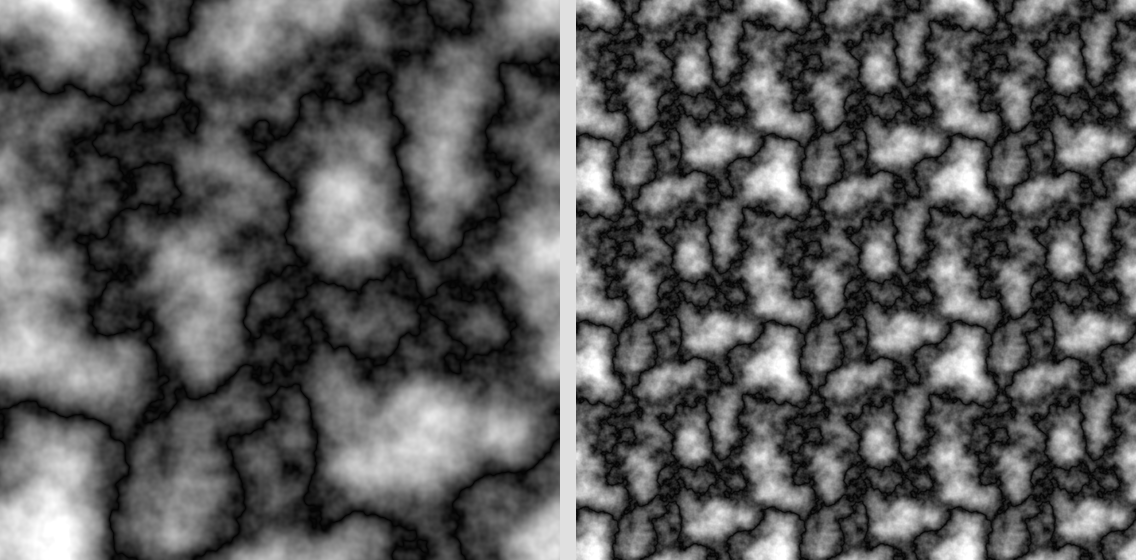
Left: one tile. Right: repeated 3 by 3.
Reproduce this texture procedurally as a three.js fragment shader.

```glsl
// Tiling grey clouds split by thin dark creases: folded fractal gradient noise.
varying vec2 vUv;

#define BASE_CELLS 3.0     // whole noise cells across the tile, first octave
#define OCTAVES 6
#define GAIN 0.5           // amplitude ratio between octaves
#define NOISE_SPREAD 0.249 // standard deviation of the summed noise
#define BRIGHTNESS 0.455   // grey level at one standard deviation
#define TONE_POWER 0.77    // below 1 narrows the dark creases
#define CREASE_SOFTNESS 0.015
#define SEED 7.0

const float TAU = 6.2831853;

float hash(vec3 p) {
  p = fract(p * vec3(0.1031, 0.1030, 0.0973));
  p += dot(p, p.yzx + 33.33);
  return fract((p.x + p.y) * p.z);
}

// Unit gradient of a lattice point, wrapped to the period.
vec2 gradient(vec2 cell, float period, float seed) {
  vec2 wrapped = floor(mod(cell + 0.5, period));
  float angle = TAU * hash(vec3(wrapped + 1.0, seed));
  return vec2(cos(angle), sin(angle));
}

float gradientNoise(vec2 p, float period, float seed) {
  vec2 cell = floor(p);
  vec2 f = p - cell;
  vec2 fade = f * f * f * (f * (f * 6.0 - 15.0) + 10.0);
  vec2 right = vec2(1.0, 0.0);
  vec2 up = vec2(0.0, 1.0);
  float a = dot(gradient(cell, period, seed), f);
  float b = dot(gradient(cell + right, period, seed), f - right);
  float c = dot(gradient(cell + up, period, seed), f - up);
  float d = dot(gradient(cell + 1.0, period, seed), f - 1.0);
  return mix(mix(a, b, fade.x), mix(c, d, fade.x), fade.y);
}

// Octaves are shifted so that their lattice zeros do not coincide.
float fractalNoise(vec2 uv) {
  float sum = 0.0;
  float amplitude = 1.0;
  float cells = BASE_CELLS;
  for (int i = 0; i < OCTAVES; i++) {
    float octave = float(i);
    vec2 shift = fract(vec2(0.37, 0.61) * (octave + 1.0));
    sum += amplitude * gradientNoise(uv * cells + shift, cells, SEED + octave * 13.0);
    amplitude *= GAIN;
    cells *= 2.0;
  }
  return sum;
}

void main() {
  // Fold the noise at zero: sign changes become dark creases.
  float height = fractalNoise(vUv) / NOISE_SPREAD;
  float folded = sqrt(height * height + CREASE_SOFTNESS * CREASE_SOFTNESS);

  // Tone curve
  float grey = BRIGHTNESS * pow(folded, TONE_POWER);
  gl_FragColor = vec4(vec3(clamp(grey, 0.0, 1.0)), 1.0);
}
```
